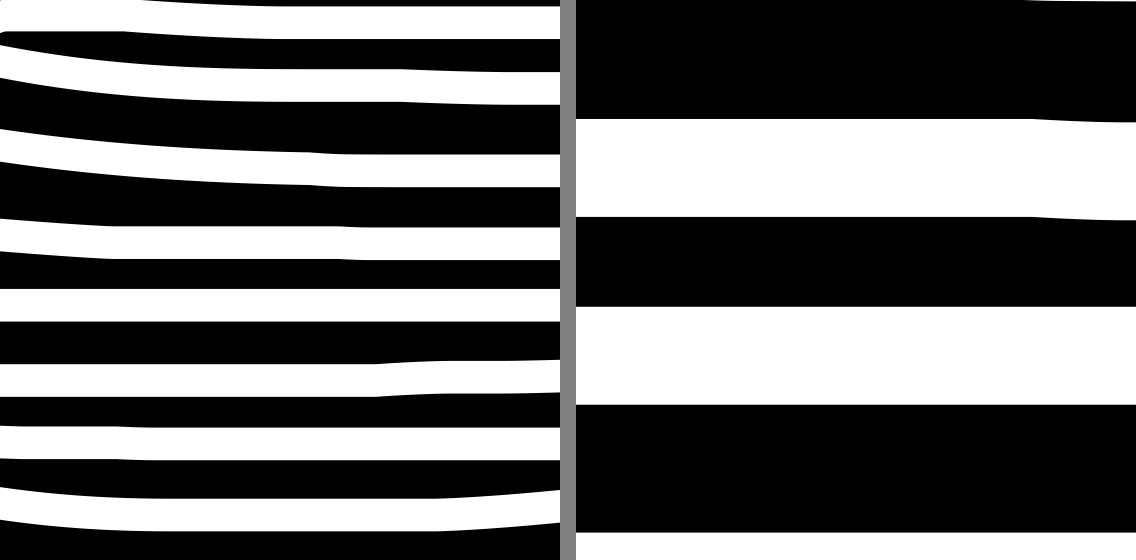
Left: the whole. Right: its middle third, enlarged.
Give the GLSL for this pattern, as a three.js fragment shader.

```glsl
// Eight hand-drawn white stripes running across a black ground.
// Each has a flat level, one eased step along its way, and a bend at either
// end; four stripes are evaluated at once, one per vector component.

#define STRIPE_WIDTH 0.0583
#define STEP_EASE 1.6
#define RIGHT_POWER 1.4
#define GROUND_COLOR vec3(0.0)
#define STRIPE_COLOR vec3(1.0)

varying vec2 vUv;

// Height lost along a step: quick at first, then settling on the level.
vec4 stepOffset(float x, vec4 drop, vec4 start, vec4 end) {
  vec4 remaining = clamp((end - x) / (end - start), 0.0, 1.0);
  return drop * pow(remaining, vec4(STEP_EASE));
}

// Curl at the left edge, fading to nothing at its reach.
vec4 leftBend(float x, vec4 rise, vec4 reach, vec4 power) {
  return rise * pow(clamp(1.0 - x / reach, 0.0, 1.0), power);
}

// Curl at the right edge, growing from its start.
vec4 rightBend(float x, vec4 rise, vec4 start) {
  vec4 along = clamp((x - start) / (1.0 - start), 0.0, 1.0);
  return rise * pow(along, vec4(RIGHT_POWER));
}

// Smooth-edged coverage of the nearest of four stripe centre lines.
float stripeCoverage(float y, vec4 center) {
  vec4 away = abs(y - center);
  float nearest = min(min(away.x, away.y), min(away.z, away.w));
  float pixel = max(fwidth(y), 0.00001);
  return clamp((0.5 * STRIPE_WIDTH - nearest) / pixel + 0.5, 0.0, 1.0);
}

void main() {
  float x = vUv.x;

  // Upper four stripes, from the top down
  vec4 upper = vec4(0.9594, 0.8421, 0.6949, 0.5647)
    + stepOffset(x, vec4(0.0137, 0.0052, 0.0026, 0.002),
                    vec4(0.221, 0.716, 0.553, 0.605),
                    vec4(0.508, 0.911, 0.618, 0.658))
    + leftBend(x, vec4(-0.0033, 0.043, 0.043, 0.0137),
                  vec4(0.013, 0.547, 0.729, 0.202),
                  vec4(2.0, 2.5, 2.5, 1.2));

  // Lower four stripes, from the top down
  vec4 lower = vec4(0.4549, 0.3264, 0.2073, 0.0803)
    + stepOffset(x, vec4(0.0, -0.0059, 0.002, 0.0),
                    vec4(0.0, 0.671, 0.208, 0.0),
                    vec4(1.0, 0.807, 0.273, 1.0))
    + leftBend(x, vec4(0.0, 0.0, 0.0013, 0.0208),
                  vec4(1.0, 1.0, 0.039, 0.3125),
                  vec4(1.0, 1.0, 1.0, 2.2))
    + rightBend(x, vec4(0.0, 0.002, 0.0, 0.0156),
                   vec4(0.0, 0.9, 0.0, 0.775));

  float stripes = max(stripeCoverage(vUv.y, upper),
                      stripeCoverage(vUv.y, lower));
  gl_FragColor = vec4(mix(GROUND_COLOR, STRIPE_COLOR, stripes), 1.0);
}
```
